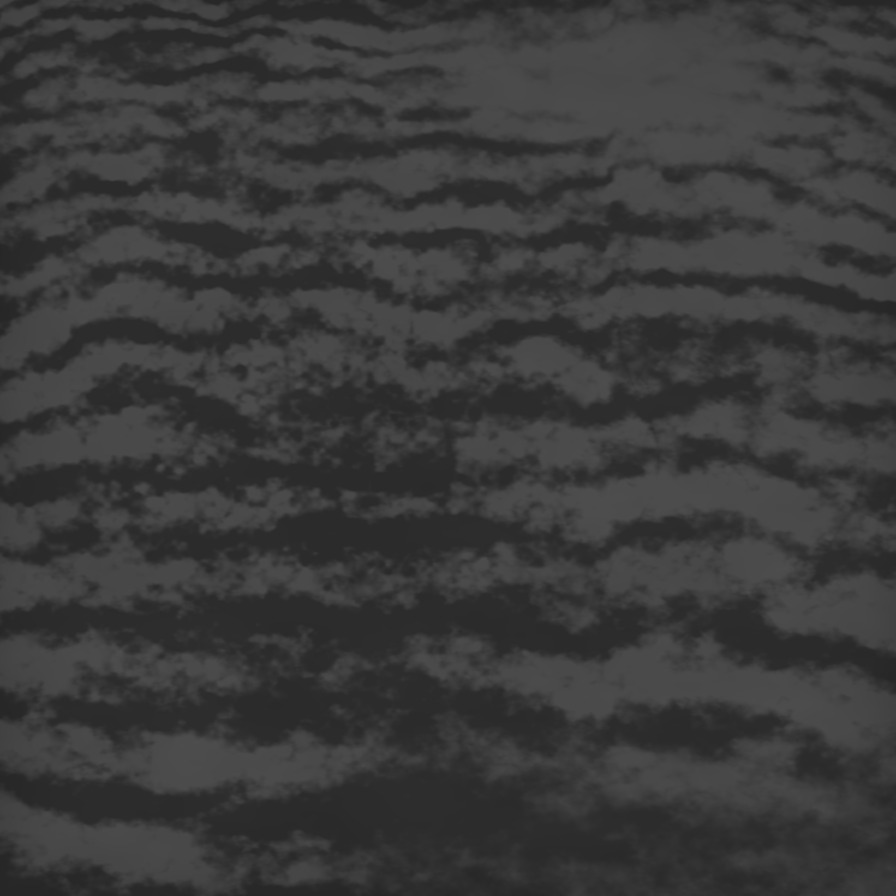
Reproduce this texture procedurally as a three.js fragment shader.

```glsl
// Dim grey rippled cloud bands with ragged, grainy dark gaps
varying vec2 vUv;

const float TAU = 6.28318;
const vec3 GAP_GREY = vec3(0.172);
const vec3 CLOUD_GREY = vec3(0.290);

vec2 hash2(vec2 p) {
  vec2 q = vec2(dot(p, vec2(127.1, 311.7)), dot(p, vec2(269.5, 183.3)));
  return fract(sin(q) * 43758.5);
}

float valueNoise(vec2 p) {
  vec2 i = floor(p);
  vec2 f = fract(p);
  f = f * f * (3.0 - 2.0 * f);
  float low = mix(hash2(i).x, hash2(i + vec2(1.0, 0.0)).x, f.x);
  float high = mix(hash2(i + vec2(0.0, 1.0)).x, hash2(i + 1.0).x, f.x);
  return mix(low, high, f.y);
}

// Layered noise centred on zero
float layeredNoise(vec2 p) {
  float sum = 0.0;
  float weight = 0.5;
  for (int i = 0; i < 4; i++) {
    sum += weight * (valueNoise(p) - 0.5);
    p = mat2(1.9, 0.4, -0.4, 1.9) * p + 7.3;
    weight *= 0.6;
  }
  return sum;
}

// Distance to the nearest scattered point
float cellular(vec2 p) {
  vec2 cell = floor(p);
  float nearest = 2.0;
  for (int y = -1; y <= 1; y++) {
    for (int x = -1; x <= 1; x++) {
      vec2 neighbour = cell + vec2(float(x), float(y));
      nearest = min(nearest, length(neighbour + hash2(neighbour) - p));
    }
  }
  return nearest;
}

// Soft elliptical spot
float blob(vec2 p, vec2 centre, vec2 radius) {
  vec2 q = (p - centre) / radius;
  return exp(-dot(q, q));
}

// Rounded columns that meet in narrow cusps
float columnArch(vec2 p) {
  return abs(sin(p.x * 13.6 + 0.35 * sin(p.y * 9.0) + 0.25 * sin(p.y * 23.0)));
}

// Vertical displacement of the bands: overall slopes, arches and ripples
float bandWarp(vec2 p) {
  float right = max(p.x - 0.7, 0.0);
  float left = max(0.15 - p.x, 0.0);
  float slope = 0.55 * right * right + 1.5 * left * left * p.y;
  slope += 0.08 * p.x * (1.0 - smoothstep(0.0, 0.45, p.y));
  float ripples = 0.005 * sin(8.0 * p.x + 5.0 * p.y) + 0.004 * sin(27.0 * p.x - 9.0 * p.y);
  float dislocation = 0.02 * smoothstep(0.67, 0.69, p.x);
  return slope + ripples - dislocation - 0.010 * columnArch(p)
       + 0.035 * layeredNoise(p * vec2(6.0, 8.0))
       + 0.035 * layeredNoise(p * vec2(20.0, 24.0) + 4.0);
}

// Bands grow wider toward the bottom
float bandPhase(float height) {
  return -log(0.114 - 0.082 * min(height, 1.2)) / 0.082;
}

// Broad areas where the gaps spread (positive) or close up (negative)
float gapCover(vec2 p) {
  float cover = 0.26 * blob(p, vec2(0.40, 0.46), vec2(0.20, 0.16));
  cover += 0.42 * blob(p, vec2(0.43, 0.24), vec2(0.17, 0.16));
  cover += 0.28 * blob(p, vec2(0.52, 0.04), vec2(0.36, 0.11));
  cover += 0.10 * blob(p, vec2(0.25, 0.70), vec2(0.25, 0.14));
  cover -= 0.36 * blob(p, vec2(0.70, 0.90), vec2(0.26, 0.12));
  cover -= 0.12 * blob(p, vec2(0.82, 0.48), vec2(0.26, 0.24));
  cover -= 0.14 * blob(p, vec2(0.10, 0.12), vec2(0.22, 0.14));
  return cover + 0.25 * smoothstep(0.96, 1.0, p.y);
}

void main() {
  vec2 p = vUv;

  // Bands fade in the clear upper right and in the hazy base
  float clearSky = blob(p, vec2(0.70, 0.92), vec2(0.25, 0.12));
  float haze = smoothstep(0.3, 0.5, p.x) * (1.0 - smoothstep(0.08, 0.24, p.y));
  float contrast = (1.0 - 0.8 * clearSky) * (1.0 - 0.75 * haze);

  // Narrow gaps whose depth varies along their length
  float gap = pow(0.5 - 0.5 * cos(TAU * bandPhase(p.y + bandWarp(p))), 1.8);
  float depth = 0.25 + 0.75 * valueNoise(p * vec2(8.0, 15.0) + 5.0);
  float bands = contrast * depth * (0.40 - gap);

  // Broken outlines: flat streaks, round puffs, torn edges and fine grains
  vec2 torn = vec2(layeredNoise(p * vec2(30.0, 46.0)), layeredNoise(p * vec2(34.0, 42.0) + 9.0));
  float streaks = 0.95 * layeredNoise(p * vec2(7.0, 18.0) + 3.0);
  float puffs = 0.36 * (0.48 - cellular(p * vec2(15.0, 26.0) + 1.5 * torn));
  float grain = valueNoise(p * vec2(85.0, 105.0)) + 0.7 * valueNoise(p * vec2(150.0, 165.0)) - 0.85;
  float graininess = 0.22 + 0.34 * blob(p, vec2(0.28, 0.52), vec2(0.34, 0.32));
  float roughness = mix(0.3, 1.0, contrast);
  float ragged = (streaks + puffs + 0.95 * torn.x + graininess * grain) * roughness;

  // Dark seams between columns
  float seam = 0.25 * exp(-12.0 * columnArch(p)) * blob(p, vec2(0.6, 0.48), vec2(0.5, 0.24));

  float density = bands + ragged - gapCover(p) - seam;
  float cloud = smoothstep(-0.40, 0.36, density);

  // Gentle shading inside the clouds, darker toward the rim
  float shade = 1.0 + 0.12 * layeredNoise(p * vec2(9.0, 14.0));
  vec2 rim = abs(p - 0.5) * 2.0;
  shade *= 1.0 - 0.10 * pow(max(rim.x, rim.y), 12.0);

  gl_FragColor = vec4(mix(GAP_GREY, CLOUD_GREY, cloud) * shade, 1.0);
}
```
